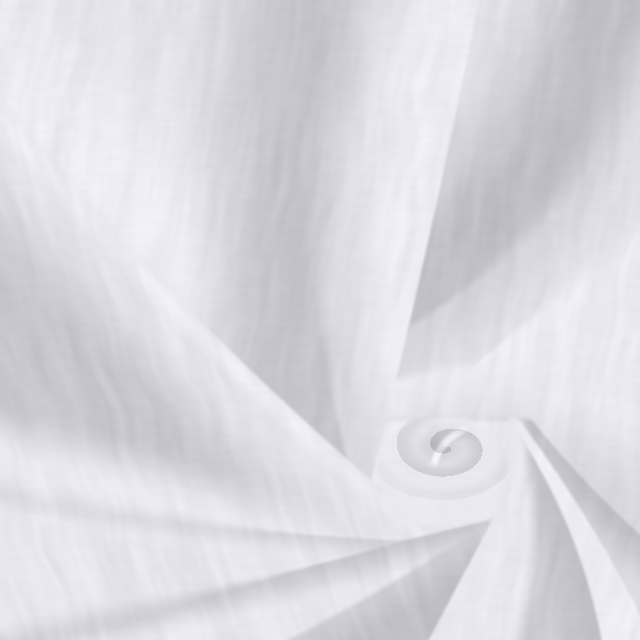
Give the GLSL for this texture, as a WebGL 1 fragment shader.

```glsl
precision highp float;
uniform vec2 u_resolution;

const vec3 TINT = vec3(0.0, -0.004, 0.023);
const float DARK = 0.755;
const float GREY = 0.81;
const float LIGHT = 0.88;
const float WHITE = 0.93;
const float SHARP = 0.004;
const float SOFT = 0.03;
const float CRINKLE = 0.055;
const float WEAVE = 0.012;
const vec2 KNOT = vec2(0.692, 0.264);
const vec2 KNOT_SIZE = vec2(0.102, 0.088);
const vec2 ROSE = vec2(0.7, 0.302);
const vec2 ROSE_SIZE = vec2(0.072, 0.05);

float hash(vec2 p) {
  vec3 q = fract(vec3(p.xyx) * 0.1031);
  q += dot(q, q.yzx + 33.33);
  return fract((q.x + q.y) * q.z);
}

float noise(vec2 p) {
  vec2 i = floor(p), f = fract(p);
  f = f * f * (3.0 - 2.0 * f);
  return mix(mix(hash(i), hash(i + vec2(1, 0)), f.x),
             mix(hash(i + vec2(0, 1)), hash(i + vec2(1, 1)), f.x), f.y);
}

// Signed distance to a bowed line, positive on the right of a to b
float crease(vec2 p, vec2 a, vec2 b, float bow) {
  vec2 dir = normalize(b - a), q = p - a;
  float t = clamp(dot(q, dir) / length(b - a), 0.0, 1.0);
  return dir.y * q.x - dir.x * q.y + bow * 4.0 * t * (1.0 - t);
}

float cover(float d, float soft) {
  return smoothstep(-soft, soft, d);
}

// Fine gauze wrinkles, long in y and leaning with the slant
float wrinkles(vec2 p, float slant) {
  p.x -= slant * p.y;
  p.x += 0.016 * noise(p * vec2(9.0, 14.0));
  return 0.65 * noise(p * vec2(68.0, 9.0)) + 0.35 * noise(p * vec2(125.0, 24.0) + 7.0) - 0.5;
}

// Panels and flaps to the right of the central fold
float rightSide(vec2 p) {
  float d = crease(p, vec2(0.64, 0.49), vec2(1.0, 0.95), -0.055);
  float v = mix(DARK, LIGHT, smoothstep(0.07, 0.24, -d));
  v = mix(v, mix(0.83, LIGHT, smoothstep(0.0, 0.1, d)), cover(d, mix(0.008, 0.05, smoothstep(0.5, 0.9, p.y))));
  d = crease(p, vec2(0.755, 0.44), vec2(1.0, 0.65), 0.0);
  v = mix(v, WHITE - 0.1 * max(d, 0.0), cover(d, mix(SHARP, SOFT, smoothstep(0.75, 1.0, p.x))));
  d = crease(p, vec2(0.6, 0.4), vec2(1.0, 0.36), 0.05);
  v = mix(v, mix(0.92, 0.85, smoothstep(0.0, 0.16, d)), cover(d, 0.012));

  float low = cover(0.345 - p.y, 0.008);
  d = crease(p, vec2(0.83, 0.345), vec2(1.0, 0.165), -0.005);
  v = mix(v, mix(DARK, 0.86, smoothstep(0.0, 0.07, d)), low * cover(d, SHARP));
  d = crease(p, vec2(0.81, 0.345), vec2(1.0, 0.04), 0.008);
  v = mix(v, WHITE, low * cover(d, SHARP));
  d = crease(p, vec2(0.795, 0.345), vec2(0.94, 0.0), 0.02);
  v = mix(v, mix(DARK, GREY, smoothstep(0.0, 0.09, d)), low * cover(d, SHARP));
  d = crease(p, vec2(0.815, 0.345), vec2(0.81, 0.0), 0.02);
  return mix(v, 0.92, low * cover(d, 0.014));
}

// Upper left panel and the tall central fold
float upperSide(vec2 p) {
  float v = mix(0.89, WHITE, smoothstep(0.35, 0.0, abs(p.x + p.y - 0.87)));
  v = mix(v, DARK + 0.02, smoothstep(0.27, 0.47, p.x + 0.05 * (1.0 - p.y)));
  float d = crease(p, vec2(0.545, 0.27), vec2(0.56, 1.0), 0.05);
  float fold = mix(0.85, WHITE, smoothstep(0.0, 0.12, d));
  return mix(v, fold, cover(d, mix(0.006, 0.05, smoothstep(0.3, 0.95, p.y))));
}

// Folds fanning out below the long diagonal ridge
float lowerSide(vec2 p, float ridge) {
  float v = mix(0.9, GREY - 0.03, smoothstep(0.04, 0.17, ridge));
  v += 0.03 * smoothstep(0.025, 0.0, abs(ridge - 0.015));
  float reach = smoothstep(0.1, 0.5, p.x);
  float d = crease(p, vec2(0.0, 0.335), vec2(0.6, 0.165), 0.0);
  v = mix(v, 0.915, cover(d, 0.045));
  d = crease(p, vec2(0.0, 0.235), vec2(0.63, 0.155), -0.012);
  v = mix(v, mix(0.83, 0.905, smoothstep(0.0, 0.035, d)), cover(d, mix(SOFT, SHARP, reach)));
  d = crease(p, vec2(0.1, 0.025), vec2(0.63, 0.155), -0.005);
  v = mix(v, mix(0.79, 0.91, smoothstep(0.0, 0.055, d)), cover(d, mix(SOFT, SHARP, reach)));
  d = crease(p, vec2(0.45, 0.0), vec2(0.77, 0.19), -0.006);
  return mix(v, mix(GREY, DARK, smoothstep(0.0, 0.06, d)), cover(d, 0.006));
}

// Rolled cloth with a spiral of lips around a hollow
float knot(vec2 p) {
  vec2 q = (p - ROSE) / ROSE_SIZE;
  float r = length(q);
  float turn = fract(r * 1.35 + atan(q.y, q.x) / 6.28318);
  float lip = smoothstep(0.0, 0.12, turn) * smoothstep(0.35, 1.0, turn);
  float v = 0.92 - 0.11 * lip * smoothstep(2.2, 0.6, r);
  v -= 0.11 * exp(-3.5 * dot(q + vec2(0.15, 0.0), q + vec2(0.15, 0.0)));
  float slit = crease(p, vec2(0.678, 0.275), vec2(0.722, 0.327), 0.008);
  v += 0.12 * smoothstep(0.009, 0.002, abs(slit)) * smoothstep(0.8, 0.4, r);
  return v;
}

void main() {
  vec2 p = gl_FragCoord.xy / u_resolution;
  float rim = crease(p, vec2(0.585, 0.27), vec2(0.748, 1.0), -0.005);
  float ridge = crease(p, vec2(0.0, 0.84), vec2(0.65, 0.19), -0.02);
  float flap = crease(p, vec2(0.67, 0.0), vec2(0.765, 0.18), 0.0);

  // Stack the layers
  float v = mix(rightSide(p), upperSide(p), cover(-rim, SHARP));
  float ridgeSoft = mix(0.02, SHARP, smoothstep(0.1, 0.35, p.x));
  float lower = max(cover(ridge, ridgeSoft), cover(0.19 - p.y, 0.01)) * cover(-flap, SHARP);
  v = mix(v, lowerSide(p, ridge), lower);
  float roll = 1.0 - length((p - KNOT) / KNOT_SIZE);
  float inKnot = cover(roll, 0.06);
  v = mix(v, knot(p), inKnot);

  // Cloth texture
  float grain = mix(wrinkles(p, 0.16), wrinkles(p, -0.3), lower);
  v += CRINKLE * grain * (1.0 - 0.75 * inKnot);
  v += WEAVE * (noise(p * vec2(45.0, 150.0)) - 0.5);
  gl_FragColor = vec4(clamp(vec3(v) + TINT, 0.0, 1.0), 1.0);
}
```
